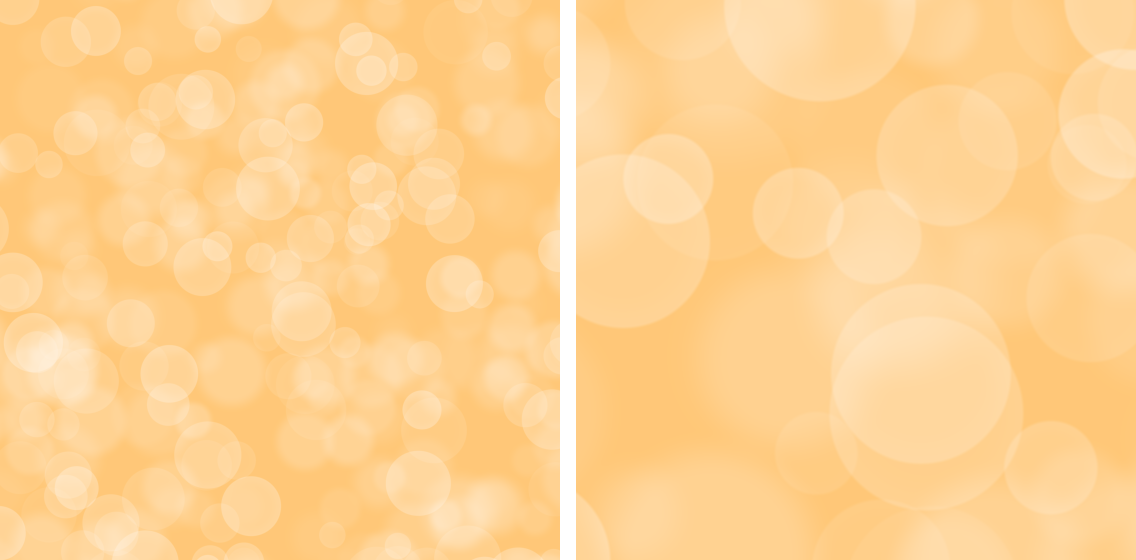
Left: the whole. Right: its middle third, enlarged.
Give the GLSL for this background, as a WebGL 1 fragment shader.

```glsl
precision highp float;

uniform vec2 u_resolution;

const vec3 BASE_COLOR = vec3(1.0, 0.782, 0.470);
const vec3 LIGHT_COLOR = vec3(1.0, 0.975, 0.945);

const int SHARP_COUNT = 130;
const vec2 SHARP_RADIUS = vec2(0.023, 0.060);
const vec2 SHARP_ALPHA = vec2(0.06, 0.31);
const float SHARP_EDGE = 0.0012;
const float RIM_GAIN = 0.18;

const int SOFT_COUNT = 170;
const vec2 SOFT_RADIUS = vec2(0.025, 0.063);
const vec2 SOFT_ALPHA = vec2(0.05, 0.24);
const vec2 SOFT_EDGE = vec2(0.007, 0.020);

const float MARGIN = 0.05;
const float SHARP_SEED = 3.0;
const float SOFT_SEED = 41.0;

float hash(vec2 p) {
  return fract(sin(dot(p, vec2(12.9898, 78.233))) * 43758.5453);
}

vec2 discCenter(float id, float seed, vec2 extent) {
  vec2 r = vec2(hash(vec2(id, seed)), hash(vec2(id, seed + 1.0)));
  return mix(vec2(-MARGIN), extent + MARGIN, r);
}

float randomIn(vec2 range, float id, float seed) {
  return mix(range.x, range.y, hash(vec2(id, seed)));
}

// Filled disc: 1 inside, fading to 0 across the edge
float disc(float dist, float radius, float edge) {
  return 1.0 - smoothstep(radius - edge, radius + edge, dist);
}

void main() {
  float unit = min(u_resolution.x, u_resolution.y);
  vec2 uv = gl_FragCoord.xy / unit;
  vec2 extent = u_resolution / unit;
  float sharpEdge = max(SHARP_EDGE, 0.75 / unit);

  // Share of the base colour left after every disc covers it
  float uncovered = 1.0;

  // Out-of-focus discs
  for (int i = 0; i < SOFT_COUNT; i++) {
    float id = float(i);
    float dist = length(uv - discCenter(id, SOFT_SEED, extent));
    float radius = randomIn(SOFT_RADIUS, id, SOFT_SEED + 2.0);
    float alpha = randomIn(SOFT_ALPHA, id, SOFT_SEED + 3.0);
    float edge = randomIn(SOFT_EDGE, id, SOFT_SEED + 4.0);
    uncovered *= 1.0 - alpha * disc(dist, radius, edge);
  }

  // Crisp discs, slightly brighter towards the rim
  for (int i = 0; i < SHARP_COUNT; i++) {
    float id = float(i);
    float dist = length(uv - discCenter(id, SHARP_SEED, extent));
    float radius = randomIn(SHARP_RADIUS, id, SHARP_SEED + 2.0);
    float alpha = randomIn(SHARP_ALPHA, id, SHARP_SEED + 3.0);
    float rim = 1.0 - RIM_GAIN * (1.0 - smoothstep(0.6, 1.0, dist / radius));
    uncovered *= 1.0 - alpha * rim * disc(dist, radius, sharpEdge);
  }

  gl_FragColor = vec4(mix(LIGHT_COLOR, BASE_COLOR, uncovered), 1.0);
}
```
